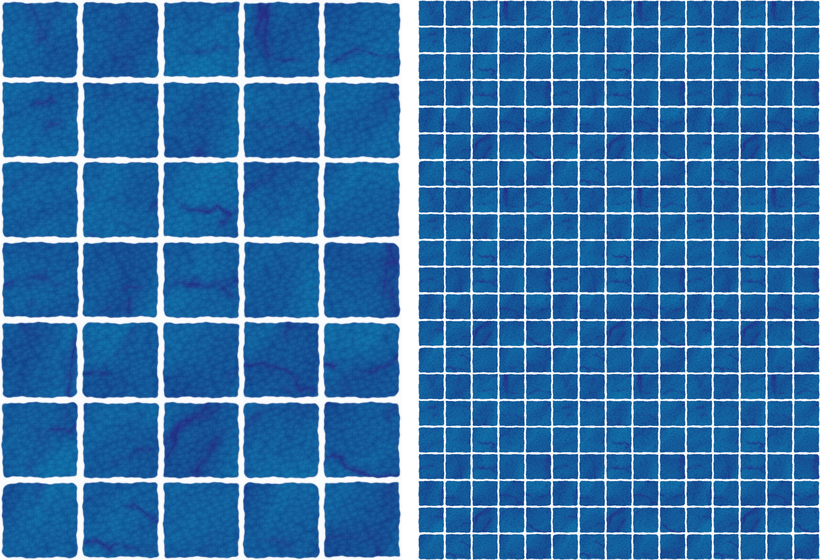
Left: one tile. Right: repeated 3 by 3.
Reproduce this pattern procedurally as a WebGL 2 fragment shader.

```glsl
#version 300 es
precision highp float;

uniform vec2 u_resolution;
out vec4 fragColor;

#define GRID vec2(5.0, 7.0)
#define HALF_SIZE 0.464
#define WOBBLE 0.007
#define GRAIN 0.34
#define WASH_CONTRAST 0.27
#define VEIN_WIDTH 0.014
#define VEIN_STRENGTH 0.85
#define PAPER vec3(0.975, 0.98, 0.985)
#define DEEP_BLUE vec3(0.08, 0.285, 0.56)
#define LIGHT_BLUE vec3(0.055, 0.475, 0.675)
#define INDIGO vec3(0.145, 0.17, 0.52)

const float TAU = 6.2831853;

vec2 hash2(vec2 p) {
    vec3 q = fract(p.xyx * vec3(0.1031, 0.1030, 0.0973));
    q += dot(q, q.yzx + 33.33);
    return fract((q.xx + q.yz) * q.zy);
}

// Warped, rotated sines; roughly -1 to 1
float layeredSines(vec2 p, vec2 phase) {
    float sum = 0.0, amp = 0.5;
    for (int i = 0; i < 5; i++) {
        p += 0.6 * sin(p.yx * 1.3 + phase);
        sum += amp * (sin(p.x + phase.y) + sin(p.y + phase.x));
        p = mat2(1.5, 1.1, -1.1, 1.5) * p + phase.yx;
        amp *= 0.5;
    }
    return sum;
}

// Distance to the nearest scattered point
float cellular(vec2 p) {
    vec2 base = floor(p), f = fract(p);
    float nearest = 2.0;
    for (int y = -1; y <= 1; y++)
        for (int x = -1; x <= 1; x++) {
            vec2 o = vec2(x, y);
            vec2 d = o + 0.15 + 0.7 * hash2(base + o + 200.0) - f;
            nearest = min(nearest, dot(d, d));
        }
    return sqrt(nearest);
}

// Rounded square with hand-cut edges
float tileDistance(vec2 q, vec2 id) {
    vec2 rnd = hash2(id + 17.0);
    vec2 phase = TAU * hash2(id + 31.0) + 2.0 * sign(q);
    q += 0.012 * (rnd - 0.5);
    q += WOBBLE * (sin(q.yx * 11.0 + phase)
        + 0.6 * sin(q.yx * 27.0 + phase.yx * 3.0)
        + 0.35 * sin(q.yx * 58.0 + phase * 5.0));
    float radius = mix(0.025, 0.1, rnd.x * rnd.y);
    vec2 d = abs(q) - HALF_SIZE + radius;
    return length(max(d, 0.0)) + min(max(d.x, d.y), 0.0) - radius;
}

// Ink threads with soft halos, mostly on the rising diagonal
float veins(vec2 q, vec2 id) {
    float ink = 0.0;
    for (int i = 0; i < 3; i++) {
        vec2 seed = id + 43.0 + 19.0 * float(i);
        vec2 rnd = hash2(seed), phase = TAU * hash2(seed + 7.0);
        float angle = TAU * mix(-0.06, 0.32, rnd.x);
        vec2 normal = vec2(-sin(angle), cos(angle));
        float across = dot(q, normal) + 0.8 * (rnd.y - 0.5)
            + 0.1 * layeredSines(q * 5.0, phase);
        float presence = smoothstep(-0.1, 0.7, layeredSines(q * 3.5, phase.yx + 2.0));
        float strength = mix(0.15, 1.0, hash2(seed + 3.0).x);
        float thread = 0.65 * exp(-abs(across) / VEIN_WIDTH);
        float halo = 0.5 * exp(-across * across / mix(0.002, 0.012, rnd.x));
        ink += presence * strength * (thread + halo);
    }
    return min(ink * VEIN_STRENGTH, 0.95);
}

void main() {
    vec2 p = gl_FragCoord.xy / u_resolution * GRID;
    vec2 id = mod(floor(p), GRID);
    vec2 q = fract(p) - 0.5;
    float pixel = GRID.y / u_resolution.y;

    // Watercolour wash, stretched along the diagonal
    vec2 rnd = hash2(id + 5.0);
    vec2 diagonal = vec2(q.x + q.y, q.x - q.y) * vec2(1.2, 2.4);
    float tone = 0.4 + 0.16 * (rnd.x - 0.5)
        + WASH_CONTRAST * layeredSines(diagonal, TAU * hash2(id + 11.0));

    // Woven paper tooth: slanted bumps and fine specks
    float bumps = cellular(vec2(9.0 * p.x + 5.0 * p.y, 14.0 * p.y - 6.0 * p.x));
    float specks = cellular(p * 31.0);
    float grain = GRAIN * ((0.45 - bumps) + 0.6 * (0.45 - specks));

    // Pigment, gathered slightly at the rim
    float dist = tileDistance(q, id);
    vec3 color = mix(DEEP_BLUE, LIGHT_BLUE, clamp(tone, -0.05, 1.0) + grain);
    float rim = 0.25 * smoothstep(-0.025, 0.0, dist);
    color = mix(color, INDIGO, max(veins(q, id), rim));
    color += 0.12 * grain;

    float cover = 1.0 - smoothstep(-pixel, pixel, dist);
    fragColor = vec4(mix(PAPER, color, cover), 1.0);
}
```
